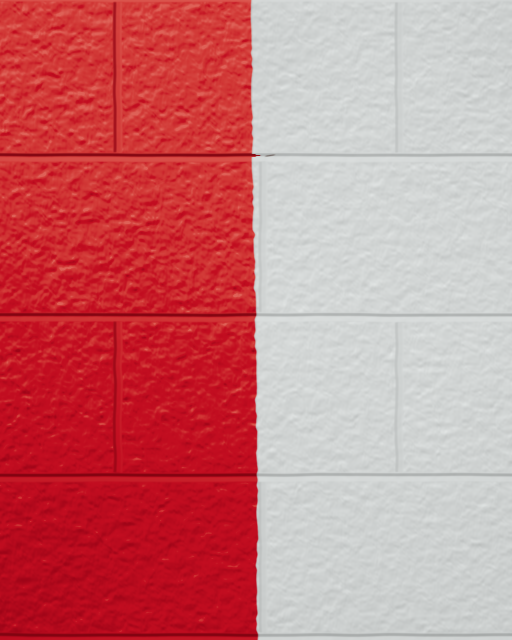
Write a Shadertoy shader that draws this texture.

```glsl
float hash(vec2 p) {
    p = fract(p * vec2(0.1031, 0.1137));
    p += dot(p, p.yx + 33.33);
    return fract((p.x + p.y) * p.x * 17.0);
}

float noise(vec2 p) {
    vec2 i = floor(p), f = fract(p);
    f = f * f * (3.0 - 2.0 * f);
    return mix(mix(hash(i), hash(i + vec2(1, 0)), f.x),
               mix(hash(i + vec2(0, 1)), hash(i + vec2(1, 1)), f.x), f.y);
}

// Lumpy masonry: warped noise with broad swells and fine grain
float plasterHeight(vec2 p) {
    p += 0.006 * vec2(noise(p * 55.0 + 7.0), noise(p * 55.0 + 31.0));
    return 0.55 * noise(p * vec2(70.0, 95.0) + 11.0)
         + 0.35 * noise(p * vec2(125.0, 165.0) + 43.0)
         + 0.15 * noise(p * 270.0 + 91.0);
}

float band(float d, float halfWidth, float soft) {
    return 1.0 - smoothstep(halfWidth - soft, halfWidth + soft, abs(d));
}

vec3 redPaint(float t) {
    vec3 c = mix(vec3(0.62, 0.015, 0.09), vec3(0.76, 0.05, 0.125), smoothstep(0.0, 0.4, t));
    c = mix(c, vec3(0.82, 0.22, 0.21), smoothstep(0.38, 0.75, t));
    return mix(c, vec3(0.87, 0.38, 0.34), smoothstep(0.7, 1.1, t));
}

void mainImage(out vec4 fragColor, in vec2 fragCoord) {
    vec2 p = fragCoord / iResolution.y;
    float aspect = iResolution.x / iResolution.y;
    vec2 uv = vec2(p.x / aspect, p.y);
    p.x = uv.x * 0.8;
    float px = 1.0 / iResolution.y;
    float soft = max(px, 0.0012);

    // Running bond: alternate courses are shifted sideways
    float course = (p.y - 0.0045) / 0.25;
    float row = floor(course);
    float bedDist = (fract(course + 0.5) - 0.5) * 0.25;
    bedDist += 0.0016 * (noise(vec2(p.x * 18.0, floor(course + 0.5) * 9.0)) - 0.5);
    float headX = mod(row, 2.0) > 0.5 ? 0.184 : 0.411;
    float headDist = mod(p.x - headX + 0.22, 0.44) - 0.22;
    headDist += 0.002 * (noise(vec2(row * 7.0, p.y * 35.0)) - 0.5);

    float bed = band(bedDist, 0.0075, 0.002);
    float bedShade = band(bedDist - 0.0035, 0.0022, soft);
    float bedGlow = band(bedDist + 0.0035, 0.0035, 0.002);
    float head = band(headDist, 0.0065, 0.002) * (1.0 - bed);
    float headShade = band(headDist + 0.0045, 0.0022, 0.0018) * (1.0 - bed);
    float headGlow = band(headDist - 0.0055, 0.0015, 0.0018) * (1.0 - bed);
    float rough = 1.0 - 0.8 * max(bed, head);

    // Overhead light picks out the slopes
    float slope = plasterHeight(p) - plasterHeight(p + vec2(-0.0015, 0.0045));
    float relief = slope * rough;
    float swell = noise(p * 9.0) - 0.5;

    // Red: glossy and pale above, deep crimson below
    float level = 0.2 + 0.52 * smoothstep(0.0, 0.95, uv.y) + 0.14 * uv.x + 0.06 * swell;
    float fleck = smoothstep(0.22, 0.5, relief) * 0.2;
    vec3 red = redPaint(level + relief * mix(0.45, 0.95, smoothstep(0.1, 0.6, uv.y)) + fleck);
    red = mix(red, redPaint(level + 0.25), bedGlow * 0.75);
    red = mix(red, vec3(0.49, 0.01, 0.06), bedShade * 0.9);
    red = mix(red, redPaint(level + 0.08), head * 0.6);
    red = mix(red, vec3(0.58, 0.02, 0.08), headShade * 0.75);
    red = mix(red, redPaint(level + 0.2), headGlow * 0.5);

    // White: faint relief with a cool falloff to the corners
    vec2 off = uv - vec2(0.66, 0.58);
    vec3 white = vec3(0.825, 0.838, 0.835) - 0.09 * dot(off, off) + 0.012 * swell;
    white += relief * 0.11;
    white += 0.025 * bedGlow - 0.13 * bedShade;
    white += 0.012 * headGlow - 0.045 * headShade - 0.012 * head;

    // Ragged paint boundary with a thin smear along one joint
    float edge = 0.4015 - 0.0085 * smoothstep(0.2, 1.0, p.y);
    edge += 0.003 * (noise(vec2(3.0, p.y * 120.0)) - 0.5)
          + 0.0025 * (noise(vec2(8.0, p.y * 40.0)) - 0.5);
    edge += 0.013 * band(p.y - 0.757, 0.0015, 0.0015);
    float side = p.x - edge;
    white -= 0.05 * band(side - 0.001, 0.001, soft);
    vec3 col = mix(red, white, smoothstep(-soft, soft, side));

    // Short open crack beside the smear
    float crack = band(p.x - 0.422, 0.007, 0.003)
                * band(p.y - 0.757 - 0.15 * (p.x - 0.422), 0.0008, soft);
    col = mix(col, vec3(0.3, 0.22, 0.2), crack * 0.7);

    fragColor = vec4(clamp(col, 0.0, 1.0), 1.0);
}
```
